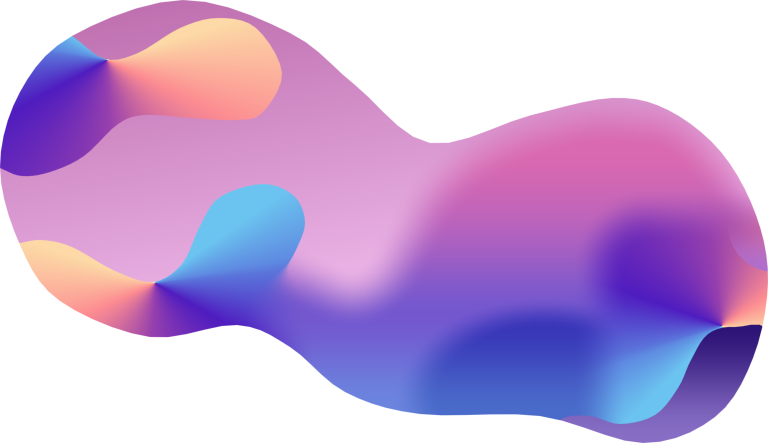
A Shadertoy shader for this background:

```glsl
// A glossy two-lobed blob on white, with folded ribbons of conic gradient.
// Outlines are closed Catmull-Rom splines turned into signed distances;
// narrow or wide ramps over those distances give crisp or blurred edges.

const float HEIGHT = 4.44;    // canvas height in scene units, y down
const float FAN_SPAN = 4.07;  // radians covered by a conic gradient
const float FIELD_BLUR = .3, FAN_BLUR = .28, MELT_BLUR = .35;
const int STEPS = 5;          // straight pieces per spline span

const vec3 MAUVE = vec3(.75, .44, .69), BLUSH = vec3(.91, .69, .89),
    ROSE = vec3(.85, .41, .69), ORCHID = vec3(.73, .39, .74),
    IRIS = vec3(.45, .34, .81), PERIWINKLE = vec3(.42, .52, .87),
    COBALT = vec3(.22, .21, .72), STEEL = vec3(.29, .42, .79),
    CYAN = vec3(.42, .77, .94), AZURE = vec3(.36, .5, .87),
    INDIGO = vec3(.31, .11, .75), PLUM = vec3(.59, .25, .68),
    CORAL = vec3(.99, .55, .57), CREAM = vec3(.99, .85, .65),
    NIGHT = vec3(.17, .07, .46), LILAC = vec3(.53, .43, .77),
    VIOLET = vec3(.69, .43, .8);

// Spline knots, two per entry, in hundredths of a unit
const int BODY = 0, UPPER = 1, LOWER = 2, FIELD = 3, FOLD = 4;
const vec4 BODY_KNOTS[12] = vec4[12](
    vec4(183, 0, 290, 33), vec4(355, 85, 430, 143), vec4(530, 115.5, 612, 98),
    vec4(668, 110, 721, 152), vec4(756, 215, 768, 282), vec4(753, 358, 715, 417),
    vec4(643, 443, 540, 416), vec4(420, 414, 345, 392), vec4(290, 347, 237, 325),
    vec4(150, 337, 60, 301), vec4(20, 245, 0, 167), vec4(20, 92, 72, 36));
const vec4 UPPER_KNOTS[9] = vec4[9](
    vec4(72, 36, 105, 59), vec4(138, 53, 180, 28), vec4(218, 18, 256, 28),
    vec4(282, 73, 262, 113), vec4(235, 120, 190, 118), vec4(145, 115, 118, 124),
    vec4(84, 156, 50, 172), vec4(22, 176, 0, 168), vec4(-40, 150, 20, 0));
const vec4 LOWER_KNOTS[9] = vec4[9](
    vec4(0, 246, 20, 243), vec4(42, 240, 72, 247), vec4(115, 271, 153, 282),
    vec4(182, 264, 200, 226), vec4(220, 197, 263, 184), vec4(294, 196, 305, 222),
    vec4(296, 250, 279, 282), vec4(272, 320, 270, 370), vec4(100, 380, -30, 330));
const vec4 FIELD_KNOTS[7] = vec4[7](
    vec4(240, 255, 300, 278), vec4(350, 298, 385, 283), vec4(410, 240, 435, 195),
    vec4(480, 155, 545, 128), vec4(620, 118, 700, 145), vec4(800, 300, 800, 500),
    vec4(200, 500, 200, 300));
const vec4 FOLD_KNOTS[6] = vec4[6](
    vec4(775, 338, 735, 327), vec4(708, 334, 691, 360), vec4(678, 388, 655, 415),
    vec4(620, 424, 590, 416), vec4(560, 420, 550, 450), vec4(650, 480, 800, 460));

int knotCount(int shape) {
    return shape == BODY ? 24 : shape == FIELD ? 14 : shape == FOLD ? 12 : 18;
}

vec2 knot(int shape, int i) {
    i = i % knotCount(shape);
    int j = i / 2;
    vec4 k;
    if (shape == BODY) k = BODY_KNOTS[j];
    else if (shape == UPPER) k = UPPER_KNOTS[j];
    else if (shape == LOWER) k = LOWER_KNOTS[j];
    else if (shape == FIELD) k = FIELD_KNOTS[j];
    else k = FOLD_KNOTS[j];
    return (i % 2 == 0 ? k.xy : k.zw) / 100.;
}

// Signed distance to a closed spline, negative inside
float splineDistance(vec2 p, int shape) {
    float nearest = 1e6, side = 1.;
    int count = knotCount(shape);
    for (int i = 0; i < count; i++) {
        vec2 k0 = knot(shape, i), k1 = knot(shape, i + 1);
        vec2 k2 = knot(shape, i + 2), k3 = knot(shape, i + 3), a = k1;
        for (int s = 1; s <= STEPS; s++) {
            float t = float(s) / float(STEPS);
            vec2 b = k1 + .5 * t * (k2 - k0 + t * (2. * k0 - 5. * k1 + 4. * k2 - k3
                   + t * (3. * (k1 - k2) + k3 - k0)));
            vec2 e = b - a, w = p - a;
            vec2 gap = w - e * clamp(dot(w, e) / dot(e, e), 0., 1.);
            nearest = min(nearest, dot(gap, gap));
            if ((a.y > p.y) != (b.y > p.y) && p.x < a.x + e.x * w.y / e.y) side = -side;
            a = b;
        }
    }
    return side * sqrt(nearest);
}

// Opacity of a shape whose edge is softened over +-blur
float cover(float d, float blur) { return 1. - smoothstep(-blur, blur, d); }

float ramp(float a, float b, float t) { return clamp((t - a) / (b - a), 0., 1.); }

// Conic gradient, cyan to cream, centred on the direction "middle" (degrees)
vec3 fan(vec2 v, float middle, float turn) {
    float m = radians(middle);
    vec2 axis = vec2(cos(m), sin(m));
    float angle = atan(axis.x * v.y - axis.y * v.x, dot(axis, v) + 1e-5);
    float t = .5 + turn * angle / FAN_SPAN;
    vec3 c = mix(CYAN, AZURE, ramp(0., .13, t));
    c = mix(c, INDIGO, ramp(.11, .28, t));
    c = mix(c, PLUM, ramp(.28, .55, t));
    c = mix(c, CORAL, ramp(.55, .82, t));
    return mix(c, CREAM, ramp(.82, 1., t));
}

void mainImage(out vec4 fragColor, in vec2 fragCoord) {
    float pixel = HEIGHT / iResolution.y, edge = .75 * pixel;
    vec2 p = vec2(fragCoord.x, iResolution.y - fragCoord.y) * pixel;
    fragColor = vec4(1);
    float body = cover(splineDistance(p, BODY), edge);
    if (body <= 0.) return;

    // Pale skin, then the blurred rose-to-blue field
    vec3 color = mix(MAUVE, BLUSH, clamp(p.y / 2.9 + .06 * (p.x - 2.), 0., 1.));
    vec3 field = mix(ROSE, ORCHID, smoothstep(1.5, 2.4, p.y));
    field = mix(field, IRIS, smoothstep(2.1, 3.2, p.y));
    field = mix(field, PERIWINKLE, smoothstep(3.1, 4.1, p.y));
    color = mix(color, field, cover(splineDistance(p, FIELD), FIELD_BLUR));

    // Deep blue pool
    float pool = length((p - vec2(5.45, 4)) / vec2(1.4, .95));
    color = mix(color, mix(COBALT, STEEL, smoothstep(3.2, 4.15, p.y)), cover(pool - .92, .17));

    // Right fan in a blurred rounded box, pale sliver, dark fold
    vec2 box = abs(p - vec2(7.4, 3.6)) - vec2(.9, .95);
    float boxDistance = length(max(box, 0.)) + min(max(box.x, box.y), 0.) - .5;
    color = mix(color, fan(p - vec2(7.22, 3.26), 251., 1.), cover(boxDistance, FAN_BLUR));
    float sliver = cover(length(p - vec2(7.75, 2.25)) - .47, edge);
    color = mix(color, VIOLET, sliver * smoothstep(2.2, 2.7, p.y));
    vec3 fold = mix(NIGHT, LILAC, smoothstep(3.2, 4.4, p.y));
    color = mix(color, fold, cover(splineDistance(p, FOLD), edge));

    // Left ribbons; the lower one melts into the field near its foot
    color = mix(color, fan(p - vec2(1.07, .6), 100., -1.), cover(splineDistance(p, UPPER), edge));
    float melt = mix(edge, MELT_BLUR, smoothstep(2.6, 3.1, p.y) * smoothstep(1.9, 2.6, p.x));
    color = mix(color, fan(p - vec2(1.55, 2.83), 81., 1.), cover(splineDistance(p, LOWER), melt));

    fragColor.rgb = mix(vec3(1), color, body);
}
```
